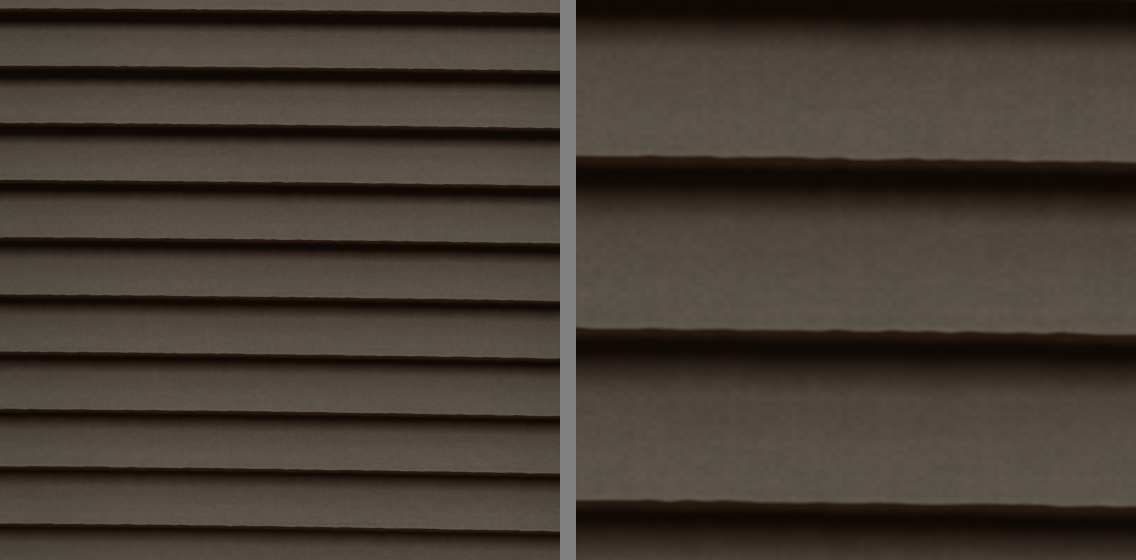
Left, the full canvas; right, a detail of the centre.
This texture is drawn by a three.js fragment shader. Its source:

```glsl
varying vec2 vUv;

const float SLAT_PITCH = 0.1022;
const float FIRST_LIP = 0.0165;

const vec3 SHADOW_BLACK = vec3(0.060, 0.036, 0.020);
const vec3 SHADOW_BROWN = vec3(0.125, 0.085, 0.058);
const vec3 SLAT_UPPER = vec3(0.290, 0.258, 0.222);
const vec3 SLAT_LOWER = vec3(0.352, 0.322, 0.284);
const vec3 LIP_LIGHT = vec3(0.385, 0.345, 0.295);
const vec3 LIP_BROWN = vec3(0.150, 0.095, 0.058);

float hash(vec2 p) {
  return fract(sin(dot(p, vec2(127.1, 311.7))) * 43758.5453);
}

float noise(vec2 p) {
  vec2 cell = floor(p);
  vec2 f = fract(p);
  f = f * f * (3.0 - 2.0 * f);
  float low = mix(hash(cell), hash(cell + vec2(1.0, 0.0)), f.x);
  float high = mix(hash(cell + vec2(0.0, 1.0)), hash(cell + vec2(1.0, 1.0)), f.x);
  return mix(low, high, f.y);
}

// Slats sag to the right, a little more toward the bottom
float sag(float x, float down) {
  return mix(0.0080, 0.0145, down) * pow(x, 1.4);
}

float band(float t, float center, float halfWidth) {
  return 1.0 - smoothstep(0.0, halfWidth, abs(t - center));
}

// t runs down from one lip (0) to the next (1)
vec3 slatColor(float t, float down) {
  float gap = mix(0.225, 0.065, down);
  float fade = mix(0.19, 0.30, down);
  float lit = smoothstep(gap - 0.02, gap + fade, t);
  vec3 face = mix(SLAT_UPPER, SLAT_LOWER, smoothstep(0.2, 0.85, t));
  vec3 shadow = mix(SHADOW_BLACK, SHADOW_BROWN, smoothstep(gap - 0.04, gap + 0.08, t));
  vec3 color = mix(shadow, face, lit);

  // Lit lip, then its brown underside
  color = mix(color, LIP_LIGHT, 0.55 * band(t, 0.965, 0.03));
  color = mix(color, LIP_BROWN, smoothstep(0.970, 1.0, t));
  return mix(color, LIP_BROWN, 1.0 - smoothstep(0.0, 0.07, t));
}

// Fine grain, soft mottling and faint lengthwise streaks
float surfaceGrain(vec2 p, float row) {
  float fine = noise(p * vec2(300.0, 340.0)) - 0.5;
  float mottled = noise(p * vec2(70.0, 110.0) + row * 7.3) - 0.5;
  float streak = noise(p * vec2(5.0, 190.0) + row * 3.1) - 0.5;
  return 0.075 * fine + 0.035 * mottled + 0.03 * streak;
}

void main() {
  float down = 1.0 - vUv.y;
  float phase = (down - FIRST_LIP - sag(vUv.x, down)) / SLAT_PITCH;
  float row = floor(phase);
  float ripple = 0.012 * (noise(vec2(vUv.x * 90.0, row * 5.0)) - 0.5);
  float t = fract(phase + ripple);

  vec3 color = slatColor(t, down);

  // Wear and slow changes in light
  color *= 1.0 + surfaceGrain(vUv, row);
  color *= 0.985 + 0.03 * hash(vec2(row, 4.0));
  color *= mix(0.95, 1.01, smoothstep(0.0, 0.3, vUv.x));
  color *= mix(1.0, 0.96, smoothstep(0.85, 1.0, vUv.x));

  gl_FragColor = vec4(color, 1.0);
}
```
